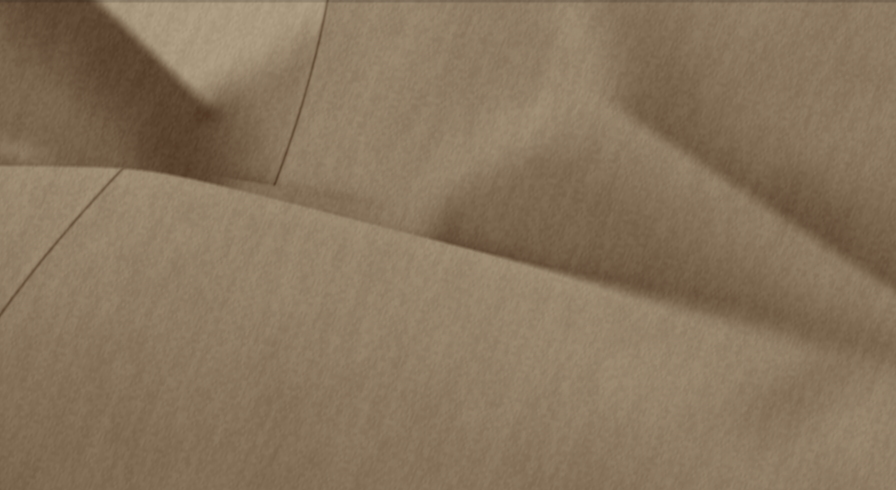
This texture is drawn by a WebGL 2 fragment shader. Its source:

```glsl
#version 300 es
precision highp float;
// Draped tan cotton: a broad front fold overlaps shaded folds behind it.
// One scalar of light is built from soft curves and glows, then tinted;
// two stitched seams and stretched value noise give the cloth its detail.
uniform vec2 u_resolution;
out vec4 fragColor;

float hash(vec2 cell) {
    vec3 h = fract(vec3(cell.xyx) * vec3(0.1031, 0.1030, 0.0973));
    h += dot(h, h.yzx + 33.33);
    return fract((h.x + h.y) * h.z);
}

float noise(vec2 p) {
    vec2 i = floor(p), f = fract(p);
    f = f * f * (3.0 - 2.0 * f);
    return mix(mix(hash(i), hash(i + vec2(1, 0)), f.x),
               mix(hash(i + vec2(0, 1)), hash(i + vec2(1, 1)), f.x), f.y);
}

// Soft elliptical patch, turned by an angle
float glow(vec2 p, vec2 centre, vec2 radius, float angle) {
    vec2 d = p - centre;
    float c = cos(angle), s = sin(angle);
    d = vec2(c * d.x + s * d.y, c * d.y - s * d.x) / radius;
    return exp(-dot(d, d));
}

// Upper edge of the front fold
float crestHeight(float x) {
    float d = x - 0.30;
    return 0.664 - 0.13 * (d + sqrt(d * d + 0.01));
}

// Dark stitched groove with a pale lip on its left
float seam(float d) {
    float groove = exp(-pow(d / 0.0032, 2.0));
    float lip = exp(-pow((d + 0.011) / 0.008, 2.0));
    return 0.03 * lip - 0.27 * groove;
}

float backCloth(vec2 p, float crest) {
    float light = 0.64 + 0.04 * glow(p, vec2(0.78, 0.85), vec2(0.12, 0.3), -0.2);

    // Big fold on the right: shade above the ridge, hollow below it
    float ridge = (p.y - 0.774 + 0.66 * (p.x - 1.262)) * 0.83;
    float onRight = smoothstep(1.14, 1.36, p.x);
    float above = smoothstep(-0.014, 0.024, ridge);
    light -= 0.23 * onRight * above * exp(-max(ridge, 0.0) / 0.12);
    float arch = 0.495 + 0.235 * sqrt(max(p.x - 0.84, 0.0) / 0.4);
    float hollow = smoothstep(-0.045, 0.05, arch - p.y) * smoothstep(0.83, 0.92, p.x);
    float depth = smoothstep(0.0, 0.2, -ridge);
    light -= hollow * (1.0 - above) * mix(-0.03, 0.10, depth);
    light -= 0.16 * hollow * exp(-max(p.y - crest, 0.0) / 0.08);
    light += 0.09 * glow(p, vec2(1.06, 0.745), vec2(0.2, 0.06), 0.5);
    light += 0.07 * glow(p, vec2(1.19, 0.91), vec2(0.05, 0.16), 0.4);
    light -= 0.06 * glow(p, vec2(1.36, 0.86), vec2(0.07, 0.2), 0.5);
    light -= 0.09 * glow(p, vec2(1.70, 0.55), vec2(0.14, 0.08), -0.6);

    // Left fold: a dark slope ending at the point of a pale panel
    vec2 fromTip = p - vec2(0.429, 0.78);
    float slope = dot(fromTip, vec2(0.69, 0.72));
    float leftFold = mix(0.30, 0.50, 1.0 - smoothstep(-0.25, -0.06, slope));
    leftFold -= 0.08 * exp(-max(p.y - crest, 0.0) / 0.035);
    leftFold -= 0.08 * glow(p, vec2(0.34, 0.70), vec2(0.09, 0.05), -0.2);
    leftFold += 0.14 * glow(p, vec2(0.04, 0.69), vec2(0.07, 0.025), -0.3);
    float seamX = 0.669 - 0.19 * (1.0 - p.y) - 0.26 * pow(1.0 - p.y, 2.0);
    float lower = mix(0.27, 0.59, smoothstep(0.34, 0.58, p.x + 0.25 * fromTip.y));
    float panelUp = smoothstep(-0.05, 0.09, fromTip.y - 0.65 * fromTip.x);
    float panel = mix(lower, 0.82, panelUp);
    float left = mix(leftFold, panel, smoothstep(-0.018, 0.016, slope));
    float underTip = 1.0 - smoothstep(-0.06, 0.02, fromTip.y);
    left = mix(left, lower, underTip * smoothstep(0.27, 0.38, p.x));
    left -= 0.09 * glow(p, vec2(0.425, 0.768), vec2(0.03, 0.018), 0.4);
    light = mix(left, light, smoothstep(-0.015, 0.012, p.x - seamX));
    light += seam(p.x - seamX);

    // Small flap tucked behind the front fold
    float flapTop = 0.624 - 0.16 * (p.x - 0.54);
    float span = smoothstep(0.42, 0.54, p.x) * (1.0 - smoothstep(0.73, 0.82, p.x));
    float flap = smoothstep(-0.005, 0.004, flapTop - p.y);
    light = mix(light, 0.61, span * flap);
    light -= 0.08 * span * exp(-abs(p.y - flapTop - 0.004) / 0.012);
    float contact = smoothstep(0.4, 0.6, p.x) * (1.0 - smoothstep(1.2, 1.6, p.x));
    return light - 0.08 * contact * exp(-max(p.y - crest, 0.0) / 0.018);
}

float frontCloth(vec2 p, float crest) {
    float depth = crest - p.y;
    float light = 0.69 - 0.13 * smoothstep(0.02, 0.62, depth);
    light += 0.03 * exp(-pow((depth - 0.015) / 0.022, 2.0));
    light -= 0.12 * glow(p, vec2(1.64, 0.20), vec2(0.16, 0.07), 0.3);
    light -= 0.10 * glow(p, vec2(1.68, 0.33), vec2(0.22, 0.06), -0.35);
    light += 0.03 * glow(p, vec2(1.25, 0.25), vec2(0.4, 0.07), -0.2);
    light -= 0.05 * glow(p, vec2(0.0, 0.1), vec2(0.25, 0.25), 0.0);
    float k = 0.65 - p.y;
    float seamX = 0.245 - 0.95 * k + 0.39 * k * k;
    return light + seam((p.x - seamX) * 0.75);
}

void main() {
    vec2 p = gl_FragCoord.xy / u_resolution * vec2(1.829, 1.0);
    float crest = crestHeight(p.x);
    float blur = mix(0.005, 0.055, smoothstep(0.95, 1.75, p.x));
    float front = smoothstep(-blur, blur, crest - p.y);
    float light = mix(backCloth(p, crest), frontCloth(p, crest), front);
    light = 0.66 + 1.95 * (light - 0.61);

    // Uneven yarn and fine weave
    vec2 grain = vec2(p.x - 0.4 * p.y, p.y + 0.3 * p.x);
    light += 0.09 * (noise(grain * vec2(75.0, 16.0)) - 0.5);
    light += 0.14 * (noise(grain * vec2(210.0, 130.0)) - 0.5);
    light += 0.07 * (noise(p * 7.0) - 0.5);

    // Brown shade to beige light, with a dim strip along the top
    vec3 cloth = mix(vec3(0.35, 0.26, 0.18), vec3(0.64, 0.57, 0.47), clamp(light, -0.1, 1.15));
    cloth *= 1.0 - 0.16 * smoothstep(0.992, 0.998, p.y);
    fragColor = vec4(cloth, 1.0);
}
```
